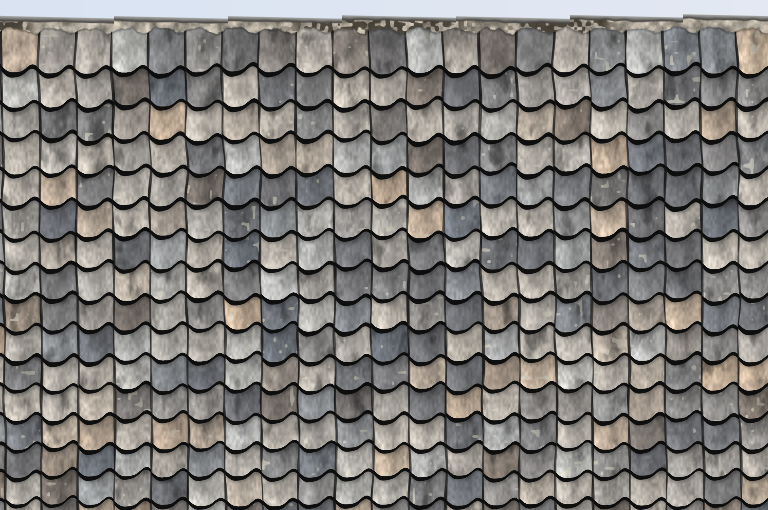
Reproduce this texture procedurally as a Shadertoy shader.

```glsl
// Weathered grey pantile roof: wavy overlapping courses below a mortar ridge and pale sky.

const float TAU = 6.2831853;
const float COLUMNS = 20.9;

float hash(vec2 p) {
    vec3 q = fract(vec3(p.xyx) * 0.1031);
    q += dot(q, q.yzx + 33.33);
    return fract((q.x + q.y) * q.z);
}

float noise(vec2 p) {
    vec2 i = floor(p), f = fract(p);
    f = f * f * (3.0 - 2.0 * f);
    return mix(mix(hash(i), hash(i + vec2(1, 0)), f.x),
               mix(hash(i + vec2(0, 1)), hash(i + vec2(1, 1)), f.x), f.y);
}

float fbm(vec2 p) {
    float sum = 0.0, gain = 0.5;
    for (int i = 0; i < 4; i++) {
        sum += gain * noise(p);
        p = p * 2.03 + 17.3;
        gain *= 0.5;
    }
    return sum;
}

// Course number at a distance down the roof; courses get shorter downwards
float courseAt(float y) {
    return (0.926 - sqrt(max(0.857 - 0.02447 * (y - 1.907), 0.0))) / 0.01224;
}

// Fired clay: cool slate to warm buff, stained and speckled
vec3 clay(vec2 tile, vec2 p, float u, float f) {
    float tone = hash(tile + 40.0);
    float tint = hash(tile * 1.7 + 91.0);
    vec3 col = mix(vec3(0.43, 0.435, 0.45), vec3(0.72, 0.695, 0.66), smoothstep(0.0, 0.85, tone));
    col = mix(col, col * vec3(1.05, 0.97, 0.89), smoothstep(0.7, 1.0, tint));
    col = mix(col, col * vec3(0.96, 1.0, 1.04), smoothstep(0.35, 0.0, tint));

    vec2 q = p + tile * 7.13;
    col *= 0.77 + 0.46 * fbm(q * vec2(3.5, 2.5));
    col *= 0.9 + 0.2 * noise(q * vec2(18.0, 9.0));
    float stain = smoothstep(0.55, 0.8, fbm(q * vec2(2.6, 1.3) + 60.0));
    col *= 1.0 - 0.35 * stain;
    float lichen = smoothstep(0.83, 0.93, noise(q * 6.5 + 25.0)) * step(0.55, hash(tile + 11.0));
    col = mix(col, vec3(0.78, 0.77, 0.71), 0.6 * lichen);

    // Rounded S profile, with the lower lip catching light
    col *= 1.0 + 0.09 * cos(TAU * (u - 0.17));
    return col * mix(0.93, 1.07, smoothstep(0.1, 0.95, f));
}

void mainImage(out vec4 fragColor, in vec2 fragCoord) {
    // One unit is one tile width, y runs down from the top
    float px = COLUMNS / iResolution.x;
    vec2 p = vec2(fragCoord.x, iResolution.y - fragCoord.y) * px;

    // Columns drift slightly sideways and wobble
    float x = p.x - 0.05 - 0.007 * p.y + 0.09 * (noise(p * vec2(0.6, 1.1)) - 0.5);
    float column = floor(x), u = x - column;

    // Each lip dips left of centre and rises towards the seam
    float wave = 0.115 * cos(TAU * (u - 0.36)) + 0.025 * sin(2.0 * TAU * u);
    float n = courseAt(p.y - wave);
    float edge = max(floor(n + 0.5), 0.0);
    vec2 lip = vec2(column, edge);
    float tilt = (hash(lip + 5.0) - 0.5) * (u - 0.5) * 0.12;
    float below = n - edge - (hash(lip + 3.0) - 0.5) * 0.11 - tilt;
    float row = below < 0.0 ? edge - 1.0 : edge;
    float f = clamp(n - row, 0.0, 1.0);
    vec3 col = clay(vec2(column, row), p, u, f);

    // Shadow under the lips, with a soft fringe
    float halfWidth = 0.052 + 0.02 * hash(lip + 8.0) + 0.012 * cos(TAU * (u - 0.2));
    float gap = 1.0 - smoothstep(halfWidth - px * 0.6, halfWidth + px * 0.6, abs(below - halfWidth));
    float fringe = smoothstep(0.3, 0.08, below) * step(0.0, below);
    col *= 1.0 - 0.25 * fringe;
    col = mix(col, vec3(0.045), gap * 0.97);

    // Side seams, uneven in width and darkness
    float seamDist = min(u, 1.0 - u);
    float seamWidth = 0.012 + 0.03 * noise(vec2(floor(x + 0.5) * 5.3, p.y * 1.4));
    float seam = 1.0 - smoothstep(seamWidth - px * 0.5, seamWidth + px * 0.7, seamDist);
    col = mix(col, vec3(0.07), seam * (0.6 + 0.3 * noise(p * vec2(1.0, 2.3))));
    col *= 1.0 - 0.12 * smoothstep(0.14, 0.0, 1.0 - u);

    // Crumbling mortar with dark mossy patches
    float rough = fbm(p * 5.0);
    float mortarEnd = 0.82 - 0.6 * wave + 0.16 * (rough - 0.5);
    vec3 mortar = vec3(0.68, 0.65, 0.60) * (0.5 + rough);
    float moss = smoothstep(0.48, 0.68, noise(vec2(p.x * 0.45, 3.0)))
               * smoothstep(0.35, 0.55, noise(p * 9.0));
    mortar = mix(mortar, vec3(0.22, 0.20, 0.16), moss * 0.85);
    col *= 1.0 - 0.3 * smoothstep(0.1, 0.0, p.y - mortarEnd);
    col = mix(mortar, col, smoothstep(-px, px, p.y - mortarEnd));

    // Ridge caps: long, slightly tilted slabs
    float cap = floor(p.x / 3.1), along = fract(p.x / 3.1);
    float capTop = 0.43 + 0.1 * (hash(vec2(cap, 2.0)) - 0.5) + 0.07 * (along - 0.5);
    float capEnd = capTop + 0.13 + 0.06 * (noise(p * 4.0) - 0.5);
    vec3 slab = mix(vec3(0.62, 0.62, 0.61), vec3(0.28, 0.27, 0.26), smoothstep(capTop, capEnd, p.y));
    col = mix(slab, col, smoothstep(-px, px, p.y - capEnd));

    // Sky
    vec3 sky = mix(vec3(0.85, 0.89, 0.95), vec3(0.89, 0.91, 0.95), p.x / COLUMNS);
    col = mix(sky, col, smoothstep(-px * 0.7, px * 0.7, p.y - capTop));
    fragColor = vec4(clamp(col, 0.0, 1.0), 1.0);
}
```
